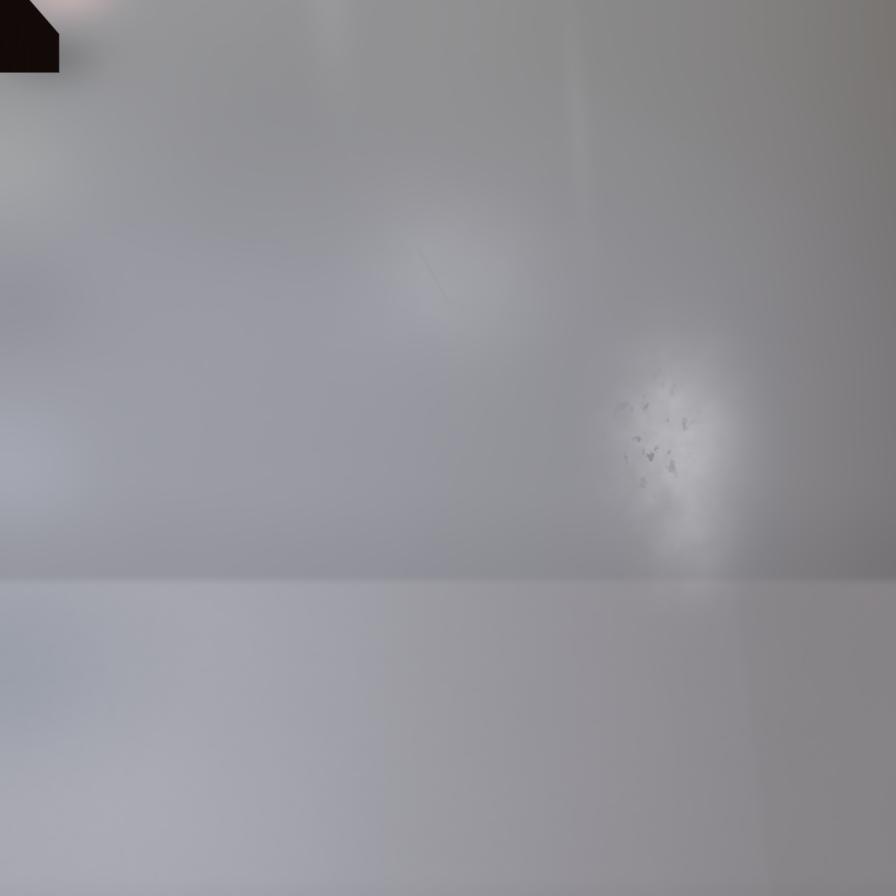
Write a Shadertoy shader that draws this background.

```glsl
// A softly lit grey wall meeting a paler floor strip, with worn bright patches.
// Broad colour gradients carry the light; gaussian glows, gradient noise and
// a cut-corner dark block add the marks, speckles and fine grain.

#define SEAM_Y 0.352
#define WALL_LEFT vec3(0.610, 0.615, 0.650)
#define WALL_RIGHT vec3(0.495, 0.485, 0.493)
#define FLOOR_LEFT vec3(0.650, 0.653, 0.690)
#define FLOOR_RIGHT vec3(0.535, 0.522, 0.537)
#define BLOCK_COLOR vec3(0.070, 0.040, 0.030)
#define PATCH_CENTER vec2(0.762, 0.510)
#define PATCH_GAIN 0.155
#define SPECKLE_GAIN 0.17
#define GRAIN_GAIN 0.010

vec2 hashGradient(vec2 cell) {
    vec3 h = fract(vec3(cell.xyx) * vec3(0.1031, 0.1030, 0.0973));
    h += dot(h, h.yzx + 33.33);
    return fract((h.xx + h.yz) * h.zy) * 2.0 - 1.0;
}

float gradientNoise(vec2 p) {
    vec2 i = floor(p), f = fract(p);
    vec2 u = f * f * f * (f * (f * 6.0 - 15.0) + 10.0);
    vec2 e = vec2(1.0, 0.0);
    float low = mix(dot(hashGradient(i), f),
                    dot(hashGradient(i + e), f - e), u.x);
    float high = mix(dot(hashGradient(i + e.yx), f - e.yx),
                     dot(hashGradient(i + 1.0), f - 1.0), u.x);
    return mix(low, high, u.y);
}

float fbm(vec2 p) {
    float sum = 0.0, amplitude = 0.6;
    for (int i = 0; i < 5; i++) {
        sum += amplitude * gradientNoise(p);
        p = mat2(1.6, 1.2, -1.2, 1.6) * p + 7.3;
        amplitude *= 0.55;
    }
    return sum;
}

float glow(vec2 p, vec2 center, vec2 radius) {
    vec2 q = (p - center) / radius;
    return exp(-dot(q, q));
}

// Broad wall light, cooler at the left and greyer towards the top.
vec3 wallColor(vec2 p) {
    vec3 col = mix(WALL_LEFT, WALL_RIGHT, pow(p.x, 2.2));
    col *= mix(vec3(1.0), vec3(0.965, 0.960, 0.925), smoothstep(0.62, 0.98, p.y));
    col -= 0.022 * glow(p, vec2(0.28, 0.84), vec2(0.16, 0.13));
    col -= vec3(0.030, 0.035, 0.036) * glow(p, vec2(0.01, 0.66), vec2(0.10, 0.07));
    col += vec3(0.035, 0.038, 0.025) * glow(p, vec2(0.0, 0.82), vec2(0.09, 0.07));
    col += vec3(0.035, 0.042, 0.048) * glow(p, vec2(0.01, 0.48), vec2(0.09, 0.07));
    col -= 0.025 * smoothstep(0.12, 0.0, p.y - SEAM_Y);
    col -= 0.014 * glow(p, vec2(1.0, 0.68), vec2(0.09, 0.45));
    return col;
}

// Floor strip with a faint slanted tone change near the right.
vec3 floorColor(vec2 p) {
    vec3 col = mix(FLOOR_LEFT, FLOOR_RIGHT, smoothstep(0.1, 1.05, p.x));
    float slant = p.x - 0.825 - 0.12 * (0.30 - p.y);
    col -= 0.008 * smoothstep(-0.008, 0.008, slant);
    col -= vec3(0.045, 0.030, 0.028) * glow(p, vec2(0.0, 0.25), vec2(0.14, 0.10));
    col += 0.018 * glow(p, vec2(0.12, 0.10), vec2(0.20, 0.12));
    return col - 0.012 * smoothstep(0.025, 0.0, p.y);
}

// Soft vertical streaks and the broad central sheen.
float sheen(vec2 p) {
    float light = 0.048 * glow(p, vec2(0.50, 0.69), vec2(0.10, 0.085));
    light *= 1.0 + 0.35 * fbm(p * 18.0);
    float bend = 0.08 * (0.9 - p.y);
    light += 0.018 * glow(p, vec2(0.642 + bend, 0.87), vec2(0.012, 0.12));
    light += 0.026 * glow(p, vec2(0.375 + bend, 1.0), vec2(0.025, 0.10));
    float scratch = p.x - 0.485 + 0.55 * (p.y - 0.69);
    light -= 0.013 * exp(-pow(scratch / 0.002, 2.0))
           * smoothstep(0.045, 0.015, abs(p.y - 0.69));
    return light;
}

// Cloudy worn spot with a tail and dark chips left of its middle.
float wornPatch(vec2 p) {
    float cloud = fbm(p * 24.0);
    vec2 q = p + 0.012 * vec2(cloud, fbm(p * 20.0 + 31.0));
    float body = glow(q, PATCH_CENTER, vec2(0.066, 0.092));
    float tail = glow(q, vec2(0.775, 0.39), vec2(0.045, 0.052));
    float light = (body + 0.42 * tail) * (1.0 + 0.65 * cloud);
    float chips = smoothstep(0.08, 0.34, fbm(p * vec2(62.0, 52.0) + 12.0));
    chips *= glow(p, vec2(0.733, 0.512), vec2(0.034, 0.048));
    return PATCH_GAIN * light - SPECKLE_GAIN * chips;
}

// Signed distance to the block in the top left corner.
float blockDistance(vec2 p) {
    float box = max(p.x - 0.066, 0.919 - p.y);
    return max(box, dot(p - vec2(0.066, 0.962), vec2(0.755, 0.656)));
}

void mainImage(out vec4 fragColor, in vec2 fragCoord) {
    vec2 p = fragCoord / iResolution.xy;
    float pixel = 1.0 / min(iResolution.x, iResolution.y);

    // Wall and floor blend across a soft seam.
    float wall = smoothstep(-0.007, 0.007, p.y - SEAM_Y);
    vec3 col = mix(floorColor(p), wallColor(p), wall);
    col += sheen(p) + wornPatch(p);

    // Mottling and grain, strongest on the lower left.
    float roughness = mix(1.0, 0.35, wall) * mix(1.0, 0.4, p.x);
    col += 0.010 * fbm(p * 5.0) + GRAIN_GAIN * roughness * fbm(p * 85.0);

    // Block, its soft shadow and a rosy glow beside it.
    col += vec3(0.17, 0.10, 0.09) * glow(p, vec2(0.075, 1.01), vec2(0.055, 0.032));
    col -= 0.10 * glow(p, vec2(0.055, 0.935), vec2(0.050, 0.030));
    float block = smoothstep(pixel, -pixel, blockDistance(p));
    col = mix(col, BLOCK_COLOR + 0.008 * gradientNoise(p * vec2(180.0, 30.0)), block);

    fragColor = vec4(clamp(col, 0.0, 1.0), 1.0);
}
```
